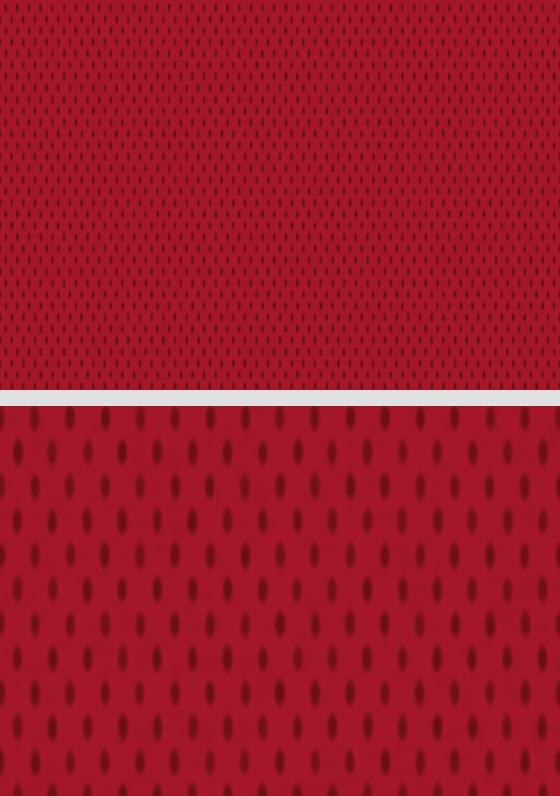
Top: the whole. Bottom: its middle third, enlarged.
Give the GLSL for this texture, as a Shadertoy shader.

```glsl
// Red sports mesh: small dark upright slots in staggered rows, 48 across and 34 down.
// Each slot is a soft ellipse in its own cell, with hashed wear per cell
// and a faint wrapping grain over the cloth.

float hash(vec2 p) {
    vec3 q = fract(p.xyx * vec3(0.1031, 0.1030, 0.0973));
    q += dot(q, q.yzx + 33.33);
    return fract((q.x + q.y) * q.z);
}

// Value noise that repeats after "period" lattice cells
float wrapNoise(vec2 p, vec2 period) {
    vec2 i = floor(p), f = fract(p);
    f = f * f * (3.0 - 2.0 * f);
    vec2 a = mod(i, period), b = mod(i + 1.0, period);
    return mix(mix(hash(a), hash(vec2(b.x, a.y)), f.x),
               mix(hash(vec2(a.x, b.y)), hash(b), f.x), f.y);
}

void mainImage(out vec4 fragColor, in vec2 fragCoord) {
    vec2 uv = fragCoord / iResolution.xy;
    vec2 repeats = vec2(48.0, 34.0);

    // Staggered cells: every other row moves half a column
    vec2 grid = uv * repeats + vec2(0.0, 0.175);
    grid.x += 0.5 * (1.0 - mod(floor(grid.y), 2.0));
    vec2 cell = mod(floor(grid), repeats);
    vec2 local = fract(grid) - 0.5;

    // Slot with slight differences in place, length and depth
    float wear = hash(cell + 7.0);
    local += 0.035 * (vec2(hash(cell + 61.0), hash(cell + 113.0)) - 0.5);
    vec2 halfSize = vec2(0.125, 0.33) * (0.95 + 0.1 * wear);
    float radius = length(local / halfSize);
    float blur = max(0.55, 0.7 * fwidth(uv.x) * repeats.x / halfSize.x);
    float slot = 1.0 - smoothstep(1.05 - blur, 1.05 + blur, radius);
    slot *= 0.88 + 0.24 * hash(cell + 29.0);

    // Cloth with faint grain, darkened by the slot
    vec3 cloth = vec3(0.64, 0.09, 0.16);
    vec3 slotColor = vec3(0.44, 0.06, 0.08);
    vec3 color = mix(cloth, slotColor, slot);
    float grain = wrapNoise(uv * repeats * 4.0, repeats * 4.0) - 0.5;
    color *= 1.0 + 0.035 * grain;

    fragColor = vec4(color, 1.0);
}
```
